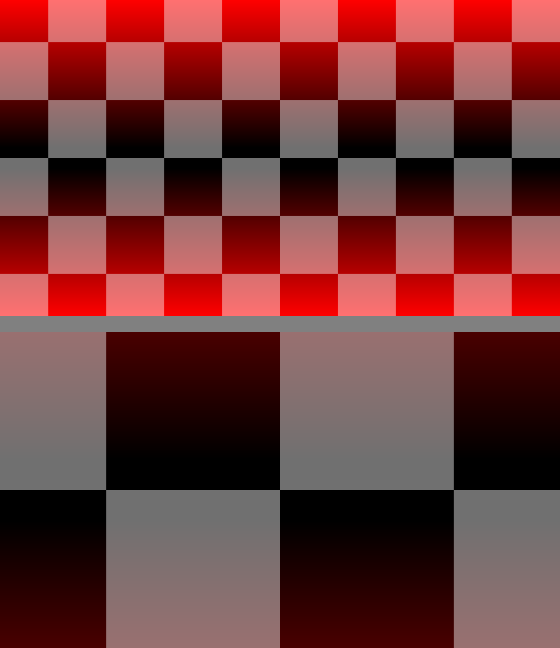
Top, the full canvas; bottom, a detail of the centre.
Reproduce this pattern procedurally as a Shadertoy shader.

```glsl
// Centred checkerboard of red and veiled squares, fading to black along the middle.
#define CELL 0.1834      // square side, in canvas heights
#define DARK_BAND 0.065  // share of the half height that stays unlit
#define VEIL 0.44        // white mixed into the light squares
#define GLOW vec3(1.0, 0.0, 0.0)

// Signed distance to the nearest cell edge per axis, alternating in sign.
vec2 stripeDistance(vec2 cell) {
    return abs(mod(cell - 0.5, 2.0) - 1.0) - 0.5;
}

// 1 on light squares, 0 on dark ones, with edges one pixel wide.
float checker(vec2 p) {
    float pixel = 1.0 / (iResolution.y * CELL);
    vec2 side = clamp(2.0 * stripeDistance(p / CELL) / pixel, -1.0, 1.0);
    return 0.5 + 0.5 * side.x * side.y;
}

// Brightness rising from the horizontal midline to the top and bottom.
float verticalGlow(float y) {
    return clamp((2.0 * abs(y) - DARK_BAND) / (1.0 - DARK_BAND), 0.0, 1.0);
}

void mainImage(out vec4 fragColor, in vec2 fragCoord) {
    vec2 p = (fragCoord - 0.5 * iResolution.xy) / iResolution.y;
    vec3 base = GLOW * verticalGlow(p.y);
    vec3 color = mix(base, vec3(1.0), VEIL * checker(p));
    fragColor = vec4(color, 1.0);
}
```
